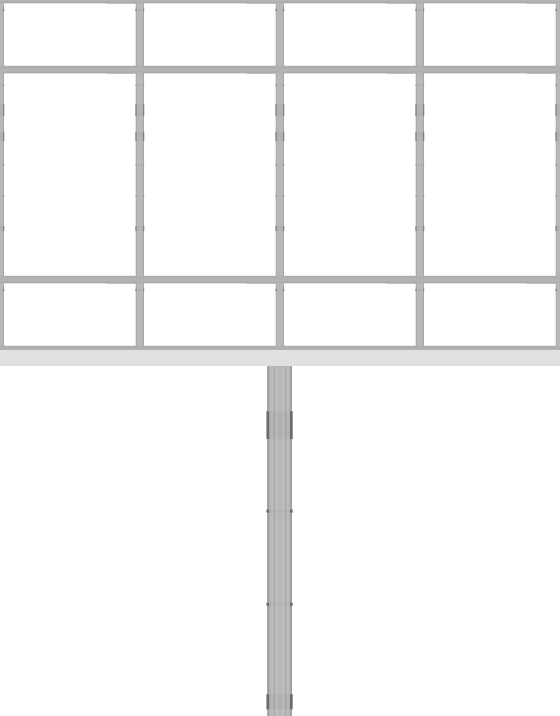
Top: the whole. Bottom: its middle third, enlarged.
A Shadertoy shader for this pattern:

```glsl
// White panes in thin grey frames: four columns, with one tall row between two short ones.
// Box-filtered spans give the panes, rail stripes and edge lines; a short loop adds
// the dark nicks along the upright rails. Every part wraps at the canvas edges.

#define CANVAS vec2(768.0, 480.0)  // layout units across and down
#define COLUMN 192.0               // column width
#define ROW_LOW 96.0               // lower row break
#define ROW_HIGH 384.0             // upper row break
#define INSET_LO vec2(5.5, 5.8)    // frame width at left and bottom
#define INSET_HI vec2(5.9, 4.6)    // frame width at right and top
#define FRAME_GREY 0.69
#define RAIL_GREY 0.735
#define EDGE_GREY 0.60
#define NICK_GREY 0.42
#define NICKS 6

// Share of a pixel of width w, centred on x, that lies between a and b.
float span(float x, float a, float b, float w) {
    return clamp((x - a) / w + 0.5, 0.0, 1.0) - clamp((x - b) / w + 0.5, 0.0, 1.0);
}

float box(vec2 p, vec2 lo, vec2 hi, vec2 w) {
    return span(p.x, lo.x, hi.x, w.x) * span(p.y, lo.y, hi.y, w.y);
}

// Nicks follow a bowed spacing in the tall row; short rows have one near the top.
float nicks(float y, float rowTop, float w) {
    if (rowTop != ROW_HIGH) return span(y, rowTop - 15.0, rowTop - 12.0, w);
    float cover = 0.0;
    for (int i = 0; i < NICKS; i++) {
        float k = float(i);
        float centre = 363.0 - 39.3 * k + 9.0 * sin(0.62832 * k);
        float halfHeight = 0.7 + 8.5 * max(0.0, cos(1.4 * (k - 1.4)));
        cover += span(y, centre - halfHeight, centre + halfHeight, w);
    }
    return min(cover, 1.0);
}

void mainImage(out vec4 fragColor, in vec2 fragCoord) {
    vec2 w = CANVAS / iResolution.xy;
    vec2 p = fragCoord * w;

    // Cell bounds and the signed offset from the nearest column seam
    float x = mod(p.x, COLUMN);
    float seam = mod(p.x + 0.5 * COLUMN, COLUMN) - 0.5 * COLUMN;
    float rowBase = p.y < ROW_LOW ? 0.0 : (p.y < ROW_HIGH ? ROW_LOW : ROW_HIGH);
    float rowTop = p.y < ROW_LOW ? ROW_LOW : (p.y < ROW_HIGH ? ROW_HIGH : CANVAS.y);
    vec2 cell = vec2(x, p.y);
    vec2 lo = vec2(0.0, rowBase) + INSET_LO;
    vec2 hi = vec2(COLUMN, rowTop) - INSET_HI;

    // Upright rails: light faces parted by fine grooves
    float upright = span(p.y, lo.y, hi.y, w.y);
    float grey = mix(FRAME_GREY, RAIL_GREY, upright * span(seam, -4.3, 4.3, w.x));
    float grooves = span(abs(seam), 2.3, 3.0, w.x) + 0.5 * span(seam, -0.4, 0.4, w.x);
    grey -= 0.06 * upright * grooves;

    // Faint light joint along the row breaks
    float joint = min(p.y - rowBase, rowTop - p.y);
    grey += 0.025 * span(joint, -0.8, 0.8, w.y);

    // Nicks: a faint band over the rail, dark at its edges
    float nick = nicks(p.y, rowTop, w.y);
    grey -= 0.025 * nick * span(seam, -5.9, 5.5, w.x);

    // Thin shaded lip around each pane
    float pane = box(cell, lo, hi, w);
    float lip = box(cell, lo - 0.8, hi + 0.8, w) - pane;
    grey = mix(grey, EDGE_GREY, 0.8 * lip);

    // Pane, with a small step at the right end of its top edge
    float step1 = span(x, 146.0, hi.x, w.x) * span(p.y, hi.y - 0.9, hi.y, w.y);
    grey = mix(grey, 1.0, pane);
    grey = mix(grey, FRAME_GREY, step1);

    float nickEdge = span(x, lo.x - 0.9, lo.x + 0.3, w.x)
                   + span(x, hi.x - 0.3, hi.x + 0.9, w.x);
    grey = mix(grey, NICK_GREY, nick * nickEdge);

    fragColor = vec4(vec3(grey), 1.0);
}
```
